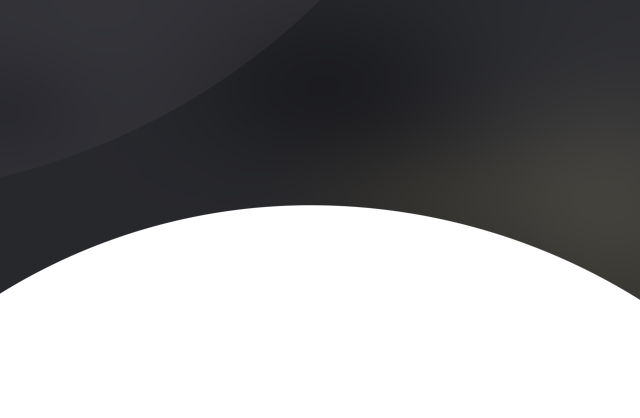
Reproduce this background procedurally as a Shadertoy shader.

```glsl
// Charcoal backdrop with soft glows, a pale translucent disc and a white dome.
#define DOME_APEX vec2(0.7425, 0.509)
#define DOME_RADII vec2(1.409, 1.487)
#define DISC_CENTER vec2(-0.380, 2.166)
#define DISC_RADIUS 1.635
#define DISC_TINT vec3(0.036, 0.034, 0.036)
#define CHARCOAL vec3(0.153, 0.156, 0.174)
#define WARM_GLOW vec3(0.098, 0.090, 0.058)
#define AMBER_HAZE vec3(0.036, 0.028, 0.004)
#define SHADOW vec3(0.046, 0.047, 0.050)

// Elliptical falloff, 1 at the center
float softSpot(vec2 p, vec2 center, vec2 size) {
    vec2 d = (p - center) / size;
    return exp(-dot(d, d));
}

// Antialiased coverage of a shape from its signed distance
float coverage(float signedDistance) {
    float pixel = 1.0 / iResolution.y;
    return smoothstep(0.75 * pixel, -0.75 * pixel, signedDistance);
}

// Dome whose right flank is slightly flatter than its left
float domeDistance(vec2 p) {
    float radius = p.x < DOME_APEX.x ? DOME_RADII.x : DOME_RADII.y;
    return length(p - DOME_APEX + vec2(0.0, radius)) - radius;
}

void mainImage(out vec4 fragColor, in vec2 fragCoord) {
    // One unit is the canvas height
    vec2 p = fragCoord / iResolution.y;

    // Base tone, lighter toward the upper right
    vec3 color = CHARCOAL;
    color += 0.022 * softSpot(p, vec2(1.55, 0.95), vec2(0.45, 0.35));

    // Central shadow and warm light on the right
    color -= SHADOW * softSpot(p, vec2(0.79, 0.79), vec2(0.32, 0.20));
    color += WARM_GLOW * softSpot(p, vec2(1.45, 0.53), vec2(0.34, 0.24));
    color += AMBER_HAZE * softSpot(p, vec2(1.00, 0.52), vec2(0.28, 0.14));
    color += AMBER_HAZE * softSpot(p, vec2(1.55, 0.28), vec2(0.28, 0.18));

    // Translucent disc, with its own highlight and dim left side
    vec3 discColor = color + DISC_TINT;
    discColor += 0.012 * softSpot(p, vec2(0.28, 0.96), vec2(0.40, 0.20));
    discColor -= 0.030 * softSpot(p, vec2(0.0, 0.74), vec2(0.20, 0.14));
    color = mix(color, discColor, coverage(length(p - DISC_CENTER) - DISC_RADIUS));

    // White dome in front
    color = mix(color, vec3(1.0), coverage(domeDistance(p)));
    fragColor = vec4(color, 1.0);
}
```
